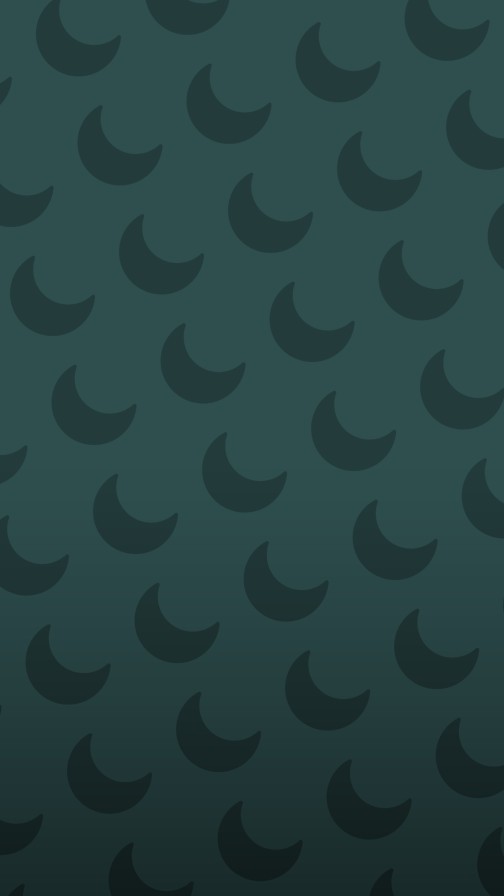
Write a Shadertoy shader that draws this pattern.

```glsl
// Rotates p clockwise by the given angle in degrees
vec2 turnClockwise(vec2 p, float degrees) {
    float a = radians(degrees), c = cos(a), s = sin(a);
    return mat2(c, -s, s, c) * p;
}

// Distance to a disc at the origin with a bite taken out along +x
float moonDistance(vec2 p, float offset, float discRadius, float biteRadius) {
    p.y = abs(p.y);
    float tipX = (discRadius * discRadius - biteRadius * biteRadius + offset * offset) / (2.0 * offset);
    float tipY = sqrt(max(discRadius * discRadius - tipX * tipX, 0.0));
    if (p.x * tipY - p.y * tipX > offset * max(tipY - p.y, 0.0))
        return length(p - vec2(tipX, tipY));
    return max(length(p) - discRadius, biteRadius - length(p - vec2(offset, 0.0)));
}

void mainImage(out vec4 fragColor, in vec2 fragCoord) {
    vec2 uv = fragCoord / iResolution.y;
    float cellSize = 0.1302;

    // Tilted square lattice
    vec2 lattice = turnClockwise(uv - vec2(0.3194, 0.3538), 20.85) / cellSize;
    vec2 cell = fract(lattice + 0.5) - 0.5;

    // Crescent with softly rounded tips
    float moon = moonDistance(turnClockwise(cell, 36.0), 0.245, 0.349, 0.316) - 0.016;
    float pixel = 1.0 / (cellSize * iResolution.y);
    float coverage = 1.0 - smoothstep(-0.75 * pixel, 0.75 * pixel, moon);

    // Shade gathering over the lower half
    float shade = pow(clamp(1.0 - 2.0 * uv.y, 0.0, 1.0), 1.3);
    vec3 color = vec3(0.184, 0.31, 0.31) * (1.0 - 0.48 * shade);
    color *= 1.0 - coverage * mix(0.25, 0.34, shade);

    fragColor = vec4(color, 1.0);
}
```
